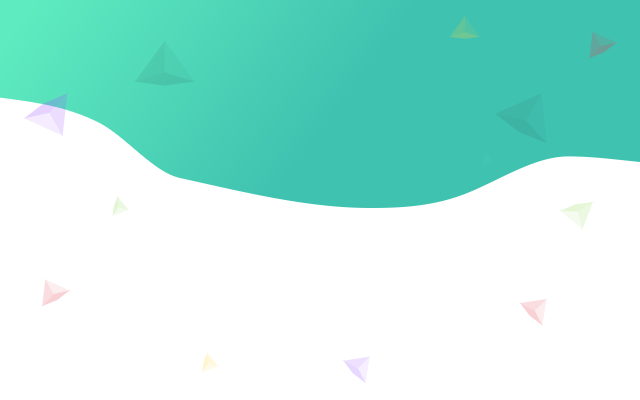
A WebGL 1 fragment shader for this background:

```glsl
precision highp float;
// Teal diagonal gradient above a smooth wave, white below, with a scatter of
// faint three-sided pyramids. The wave is a chain of Hermite curves; every
// pyramid is one shape of half-plane faces, moved, scaled and turned.

uniform vec2 u_resolution;

const vec3 MINT = vec3(0.37, 0.92, 0.75);
const vec3 TEAL = vec3(0.25, 0.76, 0.69);
const vec3 SHADE = vec3(0.2, 0.45, 0.4);
const vec3 PURPLE = vec3(0.63, 0.35, 1.0);
const vec3 YELLOW = vec3(1.0, 0.84, 0.2);
const vec3 GREEN = vec3(0.55, 0.85, 0.3);
const vec3 RED = vec3(0.88, 0.25, 0.32);

// Knots hold x, height and slope
float hermite(float x, vec3 a, vec3 b) {
  float w = b.x - a.x;
  float t = (x - a.x) / w;
  float s = 1.0 - t;
  return s * s * (1.0 + 2.0 * t) * a.y + t * t * (3.0 - 2.0 * t) * b.y
       + w * t * s * (s * a.z - t * b.z);
}

float waveHeight(float x) {
  vec3 k0 = vec3(0.0, 0.756, -0.13);
  vec3 k1 = vec3(0.246, 0.694, -0.5);
  vec3 k2 = vec3(0.45, 0.555, -0.22);
  vec3 k3 = vec3(0.927, 0.480, 0.0);
  vec3 k4 = vec3(1.167, 0.517, 0.4);
  vec3 k5 = vec3(1.421, 0.609, 0.0);
  vec3 k6 = vec3(1.6, 0.595, -0.1);
  if (x < k1.x) return hermite(x, k0, k1);
  if (x < k2.x) return hermite(x, k1, k2);
  if (x < k3.x) return hermite(x, k2, k3);
  if (x < k4.x) return hermite(x, k3, k4);
  if (x < k5.x) return hermite(x, k4, k5);
  return hermite(x, k5, k6);
}

float coverage(float d, float pixel) {
  return clamp(d / pixel + 0.5, 0.0, 1.0);
}

// Signed distance to the line a-b, positive on its left
float side(vec2 p, vec2 a, vec2 b) {
  vec2 e = normalize(b - a);
  return e.x * (p.y - a.y) - e.y * (p.x - a.x);
}

float triangle(vec2 p, vec2 a, vec2 b, vec2 c) {
  return min(side(p, a, b), min(side(p, b, c), side(p, c, a)));
}

float quad(vec2 p, vec2 a, vec2 b, vec2 c, vec2 d) {
  return min(min(side(p, a, b), side(p, b, c)),
             min(side(p, c, d), side(p, d, a)));
}

// Blends a pyramid over the base; turn is clockwise in radians
vec3 pyramid(vec3 base, vec2 p, vec2 centre, float size, float turn,
             vec3 tint, float opacity, float pixel) {
  float c = cos(turn);
  float s = sin(turn);
  vec2 d = (p - centre) / size;
  vec2 q = vec2(c * d.x - s * d.y, s * d.x + c * d.y);
  vec2 apex = vec2(0.0, 1.0);
  vec2 left = vec2(-1.1, -0.5);
  vec2 right = vec2(1.08, -0.5);
  vec2 ridge = vec2(0.0, -0.16);
  vec2 foot = vec2(0.0, -0.65);
  float soft = pixel / size;
  float shade = coverage(quad(q, left, foot, right, ridge), soft)
              + 0.75 * coverage(triangle(q, apex, left, ridge), soft)
              + 0.4 * coverage(triangle(q, ridge, right, apex), soft);
  return mix(base, tint, min(shade, 1.0) * opacity);
}

void main() {
  float px = 1.0 / u_resolution.y;
  vec2 p = gl_FragCoord.xy / u_resolution * vec2(1.6, 1.0);

  // Gradient above the wave, white below
  float along = dot(vec2(p.x, 1.0 - p.y), vec2(0.8, 0.6));
  vec3 sky = mix(MINT, TEAL, clamp((along - 0.08) / 0.76, 0.0, 1.0));
  float height = waveHeight(p.x);
  float slope = (waveHeight(p.x + px) - height) / px;
  float above = (p.y - height) / sqrt(1.0 + slope * slope);
  vec3 col = mix(vec3(1.0), sky, coverage(above, px));

  // Pyramids over the gradient
  col = pyramid(col, p, vec2(0.412, 0.830), 0.068, 0.0, SHADE, 0.18, px);
  col = pyramid(col, p, vec2(1.320, 0.708), 0.068, 0.52, SHADE, 0.18, px);
  col = pyramid(col, p, vec2(1.162, 0.925), 0.034, 0.0, YELLOW, 0.24, px);
  col = pyramid(col, p, vec2(1.499, 0.890), 0.036, -0.52, RED, 0.28, px);
  col = pyramid(col, p, vec2(1.219, 0.598), 0.016, 1.82, MINT, 0.12, px);

  // Pyramids across and below the wave
  col = pyramid(col, p, vec2(0.128, 0.710), 0.057, 2.62, PURPLE, 0.27, px);
  col = pyramid(col, p, vec2(0.899, 0.083), 0.036, 0.785, PURPLE, 0.24, px);
  col = pyramid(col, p, vec2(0.299, 0.481), 0.023, 1.82, GREEN, 0.24, px);
  col = pyramid(col, p, vec2(1.446, 0.465), 0.039, 2.88, GREEN, 0.22, px);
  col = pyramid(col, p, vec2(0.131, 0.270), 0.036, -0.52, RED, 0.24, px);
  col = pyramid(col, p, vec2(1.341, 0.227), 0.036, 0.785, RED, 0.24, px);
  col = pyramid(col, p, vec2(0.523, 0.090), 0.023, 1.82, YELLOW, 0.24, px);

  gl_FragColor = vec4(col, 1.0);
}
```
